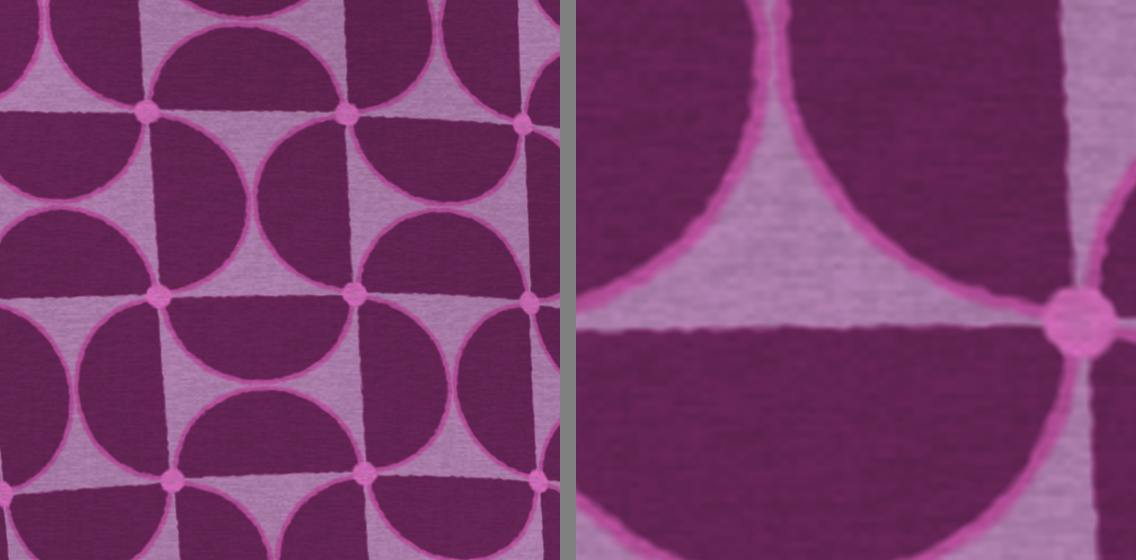
Left, the full canvas; right, a detail of the centre.
Reproduce this pattern procedurally as a Shadertoy shader.

```glsl
// Woven plum and lilac cloth: paired half discs in a gently warped checker of cells, with pink dots at the corners

const vec3 PLUM  = vec3(0.375, 0.134, 0.315);
const vec3 LILAC = vec3(0.640, 0.462, 0.635);
const vec3 PINK  = vec3(0.670, 0.285, 0.570);
const vec3 DOT   = vec3(0.770, 0.385, 0.680);

const float DISC_RADIUS = 0.472;   // in cells
const float RIM_WIDTH   = 0.026;
const float DOT_RADIUS  = 0.064;

float hash(vec2 p) {
    return fract(sin(dot(p, vec2(127.1, 311.7))) * 43758.5453);
}

float valueNoise(vec2 p) {
    vec2 i = floor(p), f = fract(p);
    f = f * f * (3.0 - 2.0 * f);
    return mix(mix(hash(i), hash(i + vec2(1, 0)), f.x),
               mix(hash(i + vec2(0, 1)), hash(i + vec2(1, 1)), f.x), f.y);
}

// Coverage of the inside of a distance field
float fill(float d, float soft) {
    return 1.0 - smoothstep(-soft, soft, d);
}

// Position on the draped cloth of grid coordinate g, with y running down
vec2 drape(vec2 g) {
    float u = g.x, v = g.y, uu = u * u;
    float x = u * (0.344 - 0.0189 * u - 0.0126 * uu)
            + v * (0.0163 - 0.0046 * u + 0.002 * uu + 0.0013 * v);
    float y = v * (0.321 - 0.0059 * u + 0.0029 * uu)
            + u * (0.0035 + 0.0098 * u + 0.0024 * uu);
    return vec2(0.634, 0.525) + vec2(x, y);
}

// Inverse of drape by fixed-point steps
vec2 undrape(vec2 p) {
    vec2 scale = vec2(0.344, 0.321);
    vec2 g = (p - vec2(0.634, 0.525)) / scale;
    for (int i = 0; i < 9; i++) g -= (drape(g) - p) / scale;
    return g;
}

vec3 pattern(vec2 g, float soft) {
    // Alternate cells turn a quarter
    vec2 cell = floor(g), f = g - cell;
    if (mod(cell.x + cell.y, 2.0) < 0.5) f = f.yx;

    // Two half discs, flat sides on opposite cell edges
    float edge = min(f.y, 1.0 - f.y);
    float disc = length(vec2(f.x - 0.5, edge)) - DISC_RADIUS;
    float inside = smoothstep(0.0, 2.0 * soft, edge);

    vec3 col = LILAC;
    col = mix(col, PINK, inside * fill(disc - RIM_WIDTH, soft * 1.3));
    col = mix(col, PLUM, inside * fill(disc, soft));

    // Corner dots with a slightly muted heart
    float r = length(g - floor(g + 0.5));
    vec3 dotColor = mix(DOT, LILAC, 0.3 * fill(r - 0.025, 0.02));
    return mix(col, dotColor, fill(r - DOT_RADIUS, soft * 1.2));
}

// Brightness of the weave: crosswise threads, fine grain and slow folds
float weave(vec2 p) {
    float threads = valueNoise(p * vec2(45.0, 260.0)) - 0.5;
    float grain = valueNoise(p * vec2(190.0, 230.0) + 17.0) - 0.5;
    float folds = valueNoise(p * vec2(3.0, 2.0) + 5.0) - 0.5;
    float falloff = 0.07 * (p.x - 0.5) * (0.7 - p.y);
    return 1.0 + 0.09 * threads + 0.09 * grain + 0.10 * folds - falloff;
}

void mainImage(out vec4 fragColor, in vec2 fragCoord) {
    vec2 p = fragCoord / iResolution.y;
    p.y = 1.0 - p.y;
    float soft = max(0.010, 3.0 / iResolution.y);

    // Threads make the printed edges slightly uneven
    vec2 wobble = vec2(valueNoise(p * 120.0), valueNoise(p * 120.0 + 40.0)) - 0.5;
    vec2 g = undrape(p) + 0.009 * wobble;

    fragColor = vec4(pattern(g, soft) * weave(p), 1.0);
}
```
